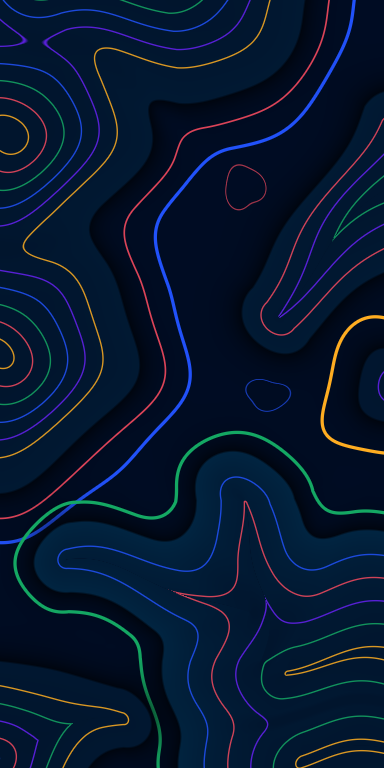
Give the GLSL for this background, as a Shadertoy shader.

```glsl
const int HILLS = 5;
const int LINES = 6;
const float THIN = 0.0036;       // line widths, in canvas widths
const float BOLD = 0.0085;
const float BLOB_CELL = 0.27;
const float BLOB_MAX = 0.1;
const float SHADOW_REACH = 0.032;
const float SHADOW_DEPTH = 0.62;
const vec3 GROUND = vec3(0.0, 0.047, 0.137);
const vec3 PLATEAU = vec3(0.003, 0.08, 0.175);
const vec3 LIT_EDGE = vec3(0.004, 0.155, 0.27);
const int RED = 4;
const vec3 INK[5] = vec3[5](
    vec3(1.0, 0.68, 0.13),       // amber
    vec3(0.40, 0.13, 0.95),      // violet
    vec3(0.13, 0.32, 0.98),      // blue
    vec3(0.08, 0.66, 0.39),      // green
    vec3(0.96, 0.29, 0.37));     // red

// Depths are measured inwards from the outer edge of a hill; rim < 0 means no rim.
struct Style { int rim; float ledge, first, gap; int ink, stride; float light; };
const Style STYLES[HILLS] = Style[HILLS](
    Style( 2, 0.130, 0.220, 0.046, 0, 1, 0.25),
    Style( 3, 0.050, 0.115, 0.060, 2, 2, 0.85),
    Style(-1, 0.000, 0.050, 0.048, 4, 2, 0.30),
    Style( 0, 0.080, 0.130, 0.060, 1, 1, 0.10),
    Style(-1, 0.000, 0.060, 0.045, 0, 3, 0.15));

float hash(vec2 p) {
    return fract(sin(dot(p, vec2(127.1, 311.7))) * 4375.85);
}

float smoothMin(float a, float b, float k) {
    float h = max(k - abs(a - b), 0.0) / k;
    return min(a, b) - 0.25 * k * h * h;
}

// Capsule whose radius runs from ra at a to rb at b.
float ridge(vec2 p, vec2 a, vec2 b, float ra, float rb) {
    vec2 ab = b - a;
    float t = clamp(dot(p - a, ab) / dot(ab, ab), 0.0, 1.0);
    return length(p - a - ab * t) - mix(ra, rb, t);
}

// Layered sines bend every outline.
vec2 warp(vec2 p) {
    p += 0.022 * sin(p.yx * vec2(10.0, 9.0) + vec2(0.6, 2.1));
    return p + 0.011 * sin(p.yx * vec2(21.0, 18.0) + vec2(2.7, 0.4));
}

// Distance to the outer edge of a hill, negative inside.
float hill(int i, vec2 p) {
    p = warp(p);
    if (i == 0) {
        float peaks = smoothMin(length(p - vec2(0.0, 1.67)) - 0.5, length(p - vec2(-0.02, 1.1)) - 0.49, 0.1);
        return smoothMin(peaks, ridge(p, vec2(0.18, 2.12), vec2(0.46, 2.12), 0.48, 0.51), 0.08);
    }
    if (i == 1) {
        float arms = smoothMin(ridge(p, vec2(0.18, 0.53), vec2(0.62, 0.42), 0.14, 0.2),
                               ridge(p, vec2(0.65, 0.71), vec2(0.68, 0.3), 0.178, 0.27), 0.1);
        float fingers = smoothMin(ridge(p, vec2(0.76, 0.27), vec2(1.2, 0.27), 0.36, 0.38),
                                  ridge(p, vec2(0.8, 0.03), vec2(1.2, 0.03), 0.37, 0.37), 0.04);
        return smoothMin(arms, fingers, 0.08);
    }
    if (i == 2) return ridge(p, vec2(0.73, 1.2), vec2(1.08, 1.55), 0.1, 0.2);
    if (i == 3) return length(p - vec2(1.0, 0.97)) - 0.175;
    return smoothMin(length(p - vec2(0.0, 0.05)) - 0.25,
                     ridge(p, vec2(0.1, 0.08), vec2(0.33, 0.11), 0.12, 0.075), 0.09);
}

float stroke(float dist, float width, float px) {
    return clamp((0.5 * width - abs(dist)) / px + 0.5, 0.0, 1.0);
}

// Small closed outlines, one per cell, sized by the free room around them.
void drawBlobs(inout vec3 col, vec2 p, float px) {
    for (int k = 0; k < 9; k++) {
        vec2 id = floor(p / BLOB_CELL) + vec2(k % 3 - 1, k / 3 - 1);
        float rnd = hash(id), turn = 6.28 * hash(id + 7.3);
        vec2 centre = (id + 0.5 + 0.3 * (vec2(hash(id + 3.1), hash(id + 5.9)) - 0.5)) * BLOB_CELL;
        float room = 1.0;
        for (int i = 0; i < HILLS; i++) room = min(room, hill(i, centre));
        float radius = min(0.65 * room, BLOB_MAX) * (0.6 + 0.4 * rnd);
        if (radius < 0.02) continue;
        vec2 q = mat2(cos(turn), sin(turn), -sin(turn), cos(turn)) * (p - centre);
        q.y *= 1.3;
        float a = atan(q.y, q.x);
        float edge = radius * (1.0 + 0.12 * sin(2.0 * a + turn) + 0.11 * sin(3.0 * a + 9.0 * rnd));
        col = mix(col, INK[int(rnd * 4.99)], 0.65 * stroke(length(q) - edge, THIN, px));
    }
}

void drawHill(inout vec3 col, int i, vec2 p, float px) {
    Style s = STYLES[i];
    float e = 0.002, d = hill(i, p);
    vec2 slope = vec2(hill(i, p + vec2(e, 0.0)), hill(i, p + vec2(0.0, e))) - d;
    float scale = 1.0 / max(length(slope) / e, 0.35);

    // Raised plateau with a soft shadow around it
    float ledge = (d + s.ledge) * scale;
    col *= 1.0 - SHADOW_DEPTH * exp(-max(ledge, 0.0) / SHADOW_REACH);
    vec3 fill = mix(PLATEAU, LIT_EDGE, s.light * exp(min(ledge, 0.0) / 0.13));
    col = mix(col, fill, clamp(0.5 - ledge / (px + 0.003), 0.0, 1.0));

    // Contour lines
    if (s.rim >= 0) col = mix(col, INK[s.rim], stroke(d * scale, BOLD, px));
    if (i == 0) col = mix(col, INK[RED], 0.9 * stroke((d + 0.5 * s.ledge) * scale, THIN * 1.2, px));
    for (int n = 0; n < LINES; n++) {
        float line = (d + s.first + s.gap * float(n)) * scale;
        col = mix(col, INK[(s.ink + n * s.stride) % 5], 0.85 * stroke(line, THIN, px));
    }
}

void mainImage(out vec4 fragColor, in vec2 fragCoord) {
    float px = 1.0 / iResolution.x;
    vec2 p = fragCoord * px;
    vec3 col = GROUND;
    drawBlobs(col, p, px);
    for (int i = 0; i < HILLS; i++) drawHill(col, i, p, px);
    fragColor = vec4(col, 1.0);
}
```
